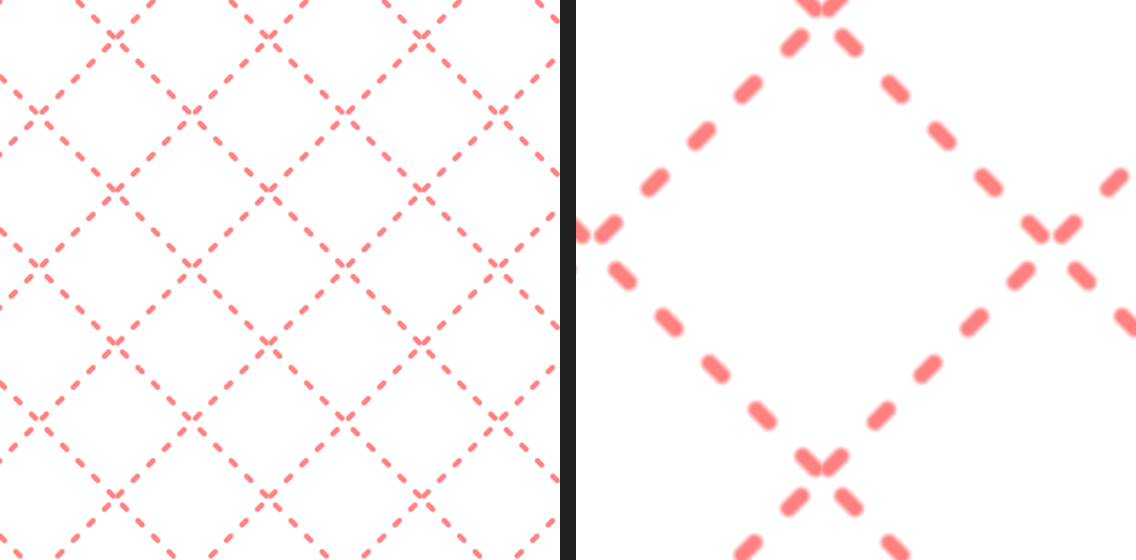
Left: the whole. Right: its middle third, enlarged.
This pattern is drawn by a three.js fragment shader. Its source:

```glsl
varying vec2 vUv;

const vec3 PAPER = vec3(1.0);
const vec3 STITCH = vec3(1.0, 0.5, 0.5);

// Lengths as fractions of the canvas
const float TILE = 140.0 / 512.0;
const vec2 CROSSING = vec2(105.6, 476.5) / 512.0;
const float HALF_DASH = 2.7 / 512.0;
const float RADIUS = 2.4 / 512.0;
const float SOFTNESS = 1.2 / 512.0;

// Dash layout as fractions of one tile diagonal
const float DASHES = 10.0;
const float FIRST_DASH = 0.0586;
const float DASH_STEP = 0.1015;
const float SEAM = 0.0154;

const float ROOT2 = 1.41421356;

// Signed distance to the dashes on lines where p.x - p.y is an integer
float dashedDiagonal(vec2 p) {
  float offset = fract(p.x - p.y + 0.5) - 0.5;
  float travel = fract(p.y + 0.5 * offset - SEAM) + SEAM;

  // Dashes restart at the seam of every tile
  float index = floor((travel - FIRST_DASH) / DASH_STEP + 0.5);
  index = clamp(index, 0.0, DASHES - 1.0);
  float along = (travel - FIRST_DASH - index * DASH_STEP) * ROOT2 * TILE;
  float across = offset / ROOT2 * TILE;

  return length(vec2(max(abs(along) - HALF_DASH, 0.0), across)) - RADIUS;
}

void main() {
  // Tile coordinates, x to the right and y downward from a crossing
  vec2 p = (vUv - CROSSING) * vec2(1.0, -1.0) / TILE;

  float d = min(dashedDiagonal(p), dashedDiagonal(vec2(-p.x, p.y)));
  float ink = 1.0 - smoothstep(-SOFTNESS, SOFTNESS, d);

  gl_FragColor = vec4(mix(PAPER, STITCH, ink), 1.0);
}
```
